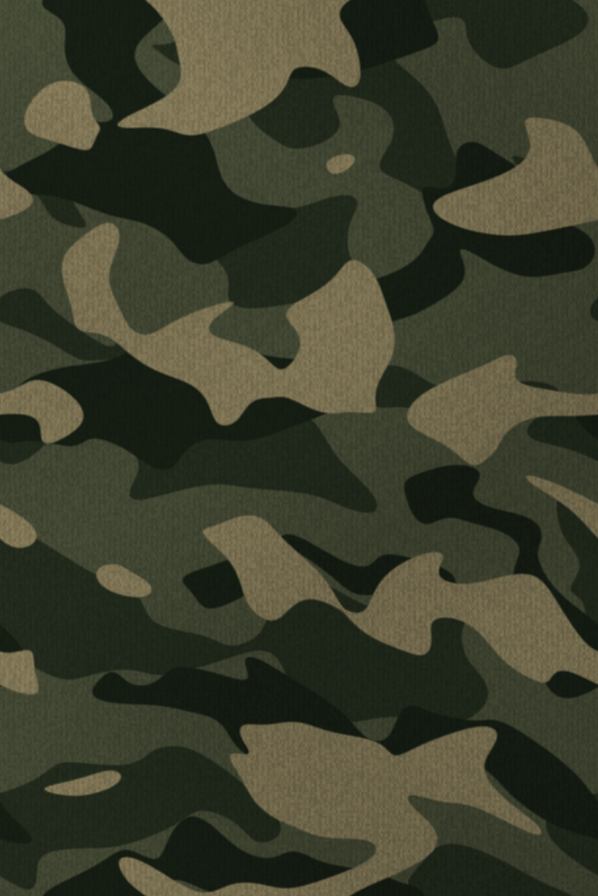
Give the GLSL for this texture, as a Shadertoy shader.

```glsl
#define TILE vec2(0.668, 1.0)
#define TAN_LEVEL 0.67
#define BLACK_LEVEL 0.60
#define DARK_LEVEL 0.39
#define BRANCHING 0.62
#define LOBES 0.42
#define EDGE 0.0019
#define GRAIN 0.17
#define TAN vec3(0.460, 0.424, 0.308)
#define GREEN vec3(0.238, 0.259, 0.184)
#define DARK vec3(0.120, 0.150, 0.101)
#define BLACK vec3(0.078, 0.106, 0.070)

const float TAU = 6.2831853;

float hash(vec3 v) {
    return fract(sin(dot(v, vec3(12.99, 78.23, 37.72))) * 43758.55);
}

// Smooth noise for the threads
float threadNoise(vec2 p) {
    vec2 cell = floor(p), f = smoothstep(0.0, 1.0, fract(p));
    float a = hash(vec3(cell, 0.0));
    float b = hash(vec3(cell + vec2(1, 0), 0.0));
    float c = hash(vec3(cell + vec2(0, 1), 0.0));
    float d = hash(vec3(cell + vec2(1, 1), 0.0));
    return mix(mix(a, b, f.x), mix(c, d, f.x), f.y);
}

// Alternating shears bend the blobs into hooks and prongs
vec2 bend(vec2 p, float seed) {
    p.x += 0.040 * sin(TAU * (5.0 * p.y + p.x) + seed * 1.7);
    p.y += 0.016 * sin(TAU * (2.0 * p.x - p.y) + seed * 2.9);
    p.x += 0.018 * sin(TAU * (9.0 * p.y - p.x) + seed * 4.1);
    p.y += 0.010 * sin(TAU * (5.0 * p.x + 2.0 * p.y) + seed);
    return p;
}

// Band of tileable waves, with zero mean and unit variance over a tile
float waveField(vec2 p, float seed, vec2 band) {
    float sum = 0.0, power = 0.0;
    for (int m = 0; m <= 6; m++) {
        for (int n = -10; n <= 10; n++) {
            if (m == 0 && n <= 0) continue;
            vec2 k = vec2(m, n);
            float r = length(vec2(k.x - 0.12 * k.y, k.y) / band);
            float weight = exp(-9.0 * (r - 1.0) * (r - 1.0));
            if (weight < 0.1) continue;
            sum += weight * cos(TAU * (dot(k, p) + hash(vec3(k, seed))));
            power += 0.5 * weight * weight;
        }
    }
    return sum * inversesqrt(power);
}

// Long blobs whose outline is broken up by smaller ones
float blobField(vec2 p, float seed, vec2 band, float detail) {
    vec2 q = bend(p, seed);
    float f = waveField(q, seed, band);
    f += detail * waveField(q, seed + 11.0, vec2(4.2, 7.5));
    return f * inversesqrt(1.0 + detail * detail);
}

// Soft coverage from the approximate distance to the contour
float cover(float f) {
    float slope = length(vec2(dFdx(f), dFdy(f))) * iResolution.y;
    return smoothstep(-EDGE, EDGE, f / max(slope, 1.0));
}

void mainImage(out vec4 fragColor, in vec2 fragCoord) {
    vec2 uv = fragCoord / iResolution.y;
    vec2 p = uv / TILE;

    // Printed layers
    float tanField = blobField(p, 3.0, vec2(1.4, 4.6), BRANCHING);
    float blackField = blobField(p, 5.0, vec2(1.6, 5.0), LOBES);
    float darkField = blobField(p, 7.0, vec2(1.6, 5.2), LOBES);
    vec3 color = mix(GREEN, DARK, cover(darkField - DARK_LEVEL));
    color = mix(color, BLACK, cover(blackField - BLACK_LEVEL));
    color = mix(color, TAN, cover(tanField - TAN_LEVEL));

    // Uneven light, brighter toward the upper left
    vec2 canvas = fragCoord / iResolution.xy;
    float light = 1.0 + 0.13 * (0.6 * canvas.y - canvas.x + 0.2);
    light += 0.04 * sin(9.0 * uv.x + 2.0 * sin(7.0 * uv.y));

    // Knitted cloth: fine vertical ribs and speckled threads
    float ribs = 0.028 * sin(TAU * 170.0 * uv.x + 0.8 * sin(40.0 * uv.y));
    float threads = GRAIN * (threadNoise(uv * vec2(460.0, 340.0)) - 0.5);
    color *= light + ribs + threads;

    fragColor = vec4(color, 1.0);
}
```
